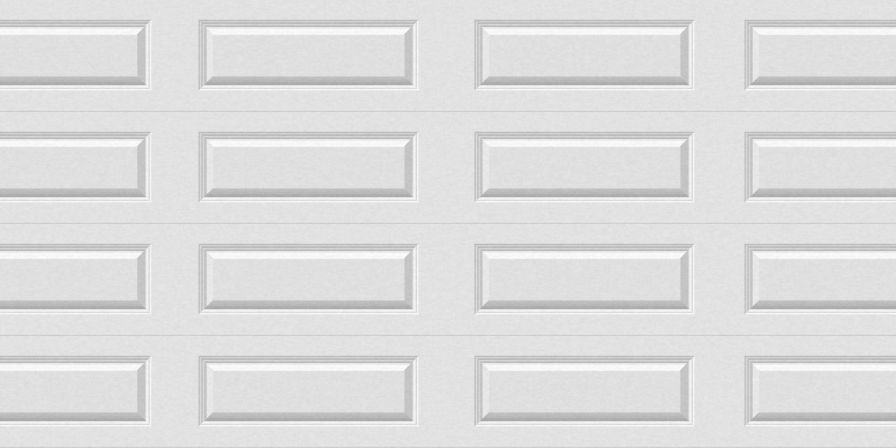
Write a Shadertoy shader that draws this pattern.

```glsl
// Raised-panel sectional door: four rows of embossed rectangles in white sheet.
// Each panel is a mitred frame whose four sides have their own shading profile,
// a function of the inset from the panel edge; fine short grain covers all.

#define ROWS 4.0
#define ROW_HEIGHT 96.0
#define PANEL_HALF vec2(94.4, 30.4)
#define PANEL_CENTRE_Y 47.3
#define INNER_OFFSET 118.25
#define OUTER_PITCH 230.25
#define MIDDLE_SHIFT -1.25
#define SHEET_TONE 0.885
#define FIELD_TONE 0.876
#define SEAM_DEPTH 0.075
#define GRAIN_AMOUNT 0.036

float hash(vec2 p) {
    vec3 q = fract(p.xyx * 0.1031);
    q += dot(q, q.yzx + 33.33);
    return fract((q.x + q.y) * q.z);
}

float noise(vec2 p) {
    vec2 i = floor(p), f = fract(p);
    f = f * f * (3.0 - 2.0 * f);
    return mix(mix(hash(i), hash(i + vec2(1, 0)), f.x),
               mix(hash(i + vec2(0, 1)), hash(i + vec2(1, 1)), f.x), f.y);
}

// Coverage of the interval [a, b] by a pixel centred at t.
float band(float t, float a, float b, float px) {
    return clamp((t - a) / px + 0.5, 0.0, 1.0) - clamp((t - b) / px + 0.5, 0.0, 1.0);
}

// Side profiles: tone offsets from the sheet at inset t.
float topProfile(float t, float px) {
    return -0.14 * band(t, 0.0, 1.3, px) - 0.05 * band(t, 1.3, 2.2, px)
         - 0.15 * band(t, 2.2, 3.7, px) - 0.05 * band(t, 3.7, 4.8, px)
         - 0.14 * band(t, 4.8, 6.3, px) + 0.02 * band(t, 6.3, 7.6, px)
         + 0.085 * band(t, 7.6, 13.0, px);
}

float bottomProfile(float t, float px) {
    return 0.08 * band(t, 0.2, 1.6, px) - 0.05 * band(t, 1.6, 2.5, px)
         + 0.07 * band(t, 2.5, 4.6, px) - 0.21 * band(t, 4.6, 7.0, px)
         - mix(0.17, 0.13, smoothstep(7.0, 12.0, t)) * band(t, 7.0, 12.2, px);
}

float leftProfile(float t, float px) {
    return -0.12 * band(t, 0.0, 1.3, px) - 0.04 * band(t, 1.3, 2.4, px)
         - 0.12 * band(t, 2.4, 3.8, px) - 0.05 * band(t, 3.8, 5.0, px)
         - 0.12 * band(t, 5.0, 7.0, px) + 0.02 * band(t, 7.0, 12.6, px);
}

float rightProfile(float t, float px) {
    return 0.07 * band(t, 0.2, 1.6, px) - 0.05 * band(t, 1.6, 2.6, px)
         + 0.065 * band(t, 2.6, 4.6, px) - 0.05 * band(t, 4.6, 5.6, px)
         - 0.115 * band(t, 5.6, 12.2, px);
}

// Tone offset of one panel, q measured from its centre with y upward.
float panel(vec2 q, float px) {
    vec2 inset = PANEL_HALF - abs(q);
    float t = min(inset.x, inset.y);
    float side = q.x < 0.0 ? leftProfile(t, px) : rightProfile(t, px);
    float level = q.y > 0.0 ? topProfile(t, px) : bottomProfile(t, px);
    float mitre = clamp((inset.x - inset.y) / (1.4 * px) + 0.5, 0.0, 1.0);
    float field = clamp((t - 12.5) / px + 0.5, 0.0, 1.0);
    return mix(side, level, mitre) + field * (FIELD_TONE - SHEET_TONE);
}

void mainImage(out vec4 fragColor, in vec2 fragCoord) {
    // Canvas units: the height is ROWS * ROW_HEIGHT, y runs downward.
    float px = ROWS * ROW_HEIGHT / iResolution.y;
    vec2 p = vec2(fragCoord.x - 0.5 * iResolution.x, iResolution.y - fragCoord.y) * px;

    // Columns mirror about the middle; the outer pitch differs slightly by side.
    float x = p.x - MIDDLE_SHIFT;
    float hand = x < 0.0 ? -1.0 : 1.0;
    float pitch = OUTER_PITCH + 1.25 * hand;
    float column = max(floor((abs(x) - INNER_OFFSET) / pitch + 0.5), 0.0);
    float rowY = mod(p.y, ROW_HEIGHT);
    vec2 q = vec2(x - hand * (INNER_OFFSET + column * pitch), PANEL_CENTRE_Y - rowY);

    float tone = SHEET_TONE + panel(q, px);

    // Joint between sections, with a faint lit lip above it.
    tone -= SEAM_DEPTH * band(rowY, ROW_HEIGHT - 1.2, ROW_HEIGHT, px);
    tone += 0.015 * band(rowY, ROW_HEIGHT - 2.6, ROW_HEIGHT - 1.2, px);

    // Embossed grain: short dashes broken up by fine pits.
    float dashes = noise(p * vec2(0.26, 0.75) + 300.0) - 0.5;
    float pits = noise(p * vec2(0.6, 0.8) + 900.0) - 0.5;
    tone += GRAIN_AMOUNT * (0.4 * dashes + 0.7 * pits);

    fragColor = vec4(vec3(clamp(tone, 0.0, 1.0)), 1.0);
}
```
